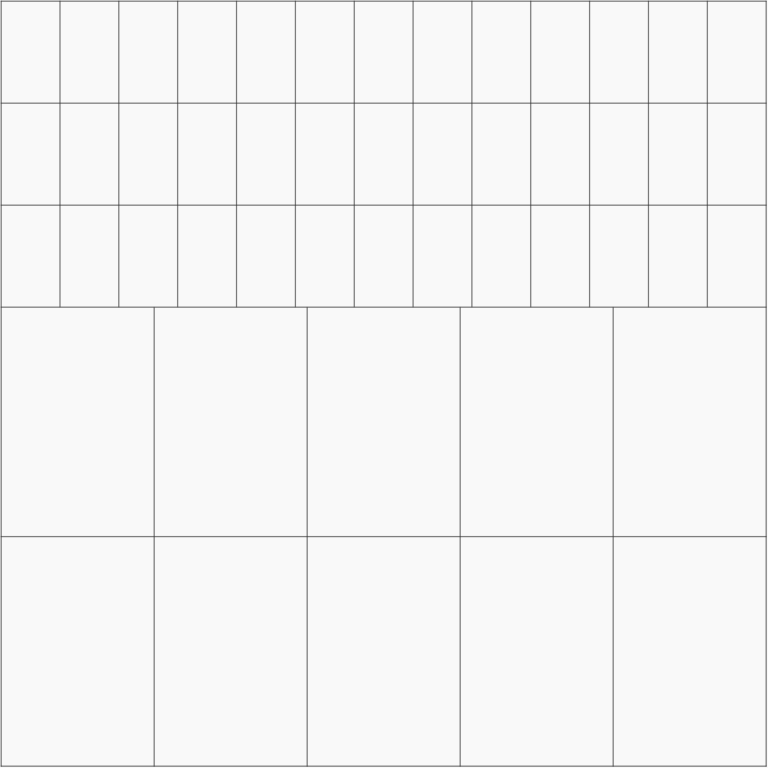
Give the GLSL for this pattern, as a Shadertoy shader.

```glsl
#define MARGIN 0.00149
#define SPAN 0.99609
#define LINE_WIDTH 0.00105
#define BAND_SPLIT 0.4
#define UPPER_CELLS vec2(13.0, 3.0)
#define LOWER_CELLS vec2(5.0, 2.0)
#define PAPER vec3(0.977)
#define INK vec3(0.2)

// Smooth edge: integral of a tent filter one pixel in radius
float softStep(float distanceInPixels) {
    float t = clamp(distanceInPixels, -1.0, 1.0);
    return 0.5 + t - 0.5 * t * abs(t);
}

// Filtered coverage of a thin line at the given distance
float lineCoverage(float d, float pixel) {
    float halfWidth = 0.5 * LINE_WIDTH;
    return softStep((d + halfWidth) / pixel) - softStep((d - halfWidth) / pixel);
}

// Distance to the nearest of count + 1 evenly spaced lines over a length
float dividerDistance(float x, float count, float size) {
    float cell = size / count;
    float index = clamp(floor(x / cell + 0.5), 0.0, count);
    return abs(x - index * cell);
}

// Keeps lines from running past the outer frame
float frameClip(float x, float pixel) {
    float reach = 0.5 * LINE_WIDTH;
    return softStep((x + reach) / pixel) * softStep((SPAN - x + reach) / pixel);
}

void mainImage(out vec4 fragColor, in vec2 fragCoord) {
    vec2 uv = fragCoord / iResolution.xy;
    float pixel = 1.0 / min(iResolution.x, iResolution.y);

    // Frame space, measured from the top left corner
    vec2 p = vec2(uv.x, 1.0 - uv.y) - MARGIN;
    float split = BAND_SPLIT * SPAN;
    float lowerBand = softStep((p.y - split) / pixel);

    // Column dividers change count where the bands meet
    float upperColumns = lineCoverage(dividerDistance(p.x, UPPER_CELLS.x, SPAN), pixel);
    float lowerColumns = lineCoverage(dividerDistance(p.x, LOWER_CELLS.x, SPAN), pixel);
    float columns = mix(upperColumns, lowerColumns, lowerBand) * frameClip(p.y, pixel);

    // Row dividers of both bands share the line at the split
    float rowDistance = min(dividerDistance(p.y, UPPER_CELLS.y, split),
                            dividerDistance(p.y - split, LOWER_CELLS.y, SPAN - split));
    float rows = lineCoverage(rowDistance, pixel) * frameClip(p.x, pixel);

    float ink = 1.0 - (1.0 - columns) * (1.0 - rows);
    fragColor = vec4(mix(PAPER, INK, ink), 1.0);
}
```
